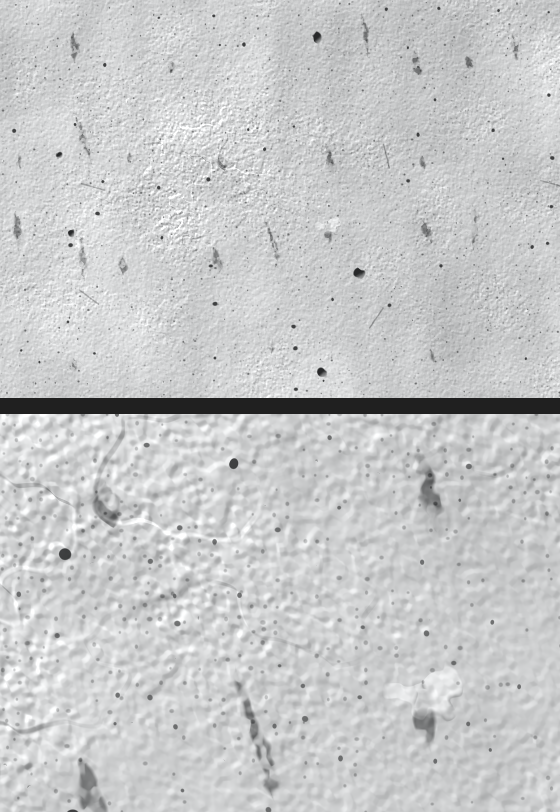
Top, the full canvas; bottom, a detail of the centre.
Write a WebGL 2 fragment shader that draws this texture.

```glsl
#version 300 es
precision highp float;
uniform vec2 u_resolution;
out vec4 fragColor;

vec3 hash3(vec2 c) {
  vec3 q = fract(c.xyx * vec3(0.1031, 0.1030, 0.0973));
  q += dot(q, q.yxz + 33.33);
  return fract((q.xxy + q.yzz) * q.zyx);
}

// Smooth cellular noise: random cell values blended by distance
float cellNoise(vec2 p) {
  vec2 id = floor(p), f = fract(p);
  float sum = 0.0, total = 0.0;
  for (int y = -1; y <= 1; y++)
    for (int x = -1; x <= 1; x++) {
      vec2 o = vec2(x, y);
      vec3 h = hash3(id + o + 70.0);
      vec2 d = o + h.xy - f;
      float w = exp(-5.0 * dot(d, d));
      sum += w * h.z;
      total += w;
    }
  return sum / total;
}

// Surface height: fine grain plus broken flakes where the skin is rough
float height(vec2 p, float rough) {
  float grain = 0.45 * cellNoise(p * 190.0) + 0.4 * cellNoise(p * 85.0 + 9.0);
  float outline = cellNoise(p * vec2(9.0, 13.0)) + 0.35 * cellNoise(p * 42.0);
  return grain + 0.35 * rough * smoothstep(0.66, 0.70, outline);
}

// Scattered round holes: x = coverage, y = position across the hole
vec2 pits(vec2 p, float cells, float share, float radius, float blur) {
  vec2 g = p * cells, id = floor(g);
  vec3 h = hash3(id + cells * 3.0), k = hash3(id + cells * 7.0);
  vec2 d = (fract(g) - 0.25 - 0.5 * h.xy) / cells;
  d.x *= 0.8 + 0.5 * k.y;
  float r = radius * mix(0.5, 1.0, k.x);
  float cover = 1.0 - smoothstep(r - blur, r + blur, length(d));
  return vec2(cover * step(h.z, share), dot(d, vec2(0.6, -0.8)) / r);
}

// Upright, slightly tilted lens-shaped stains
float smears(vec2 p, float blur) {
  vec2 size = vec2(0.125, 0.25), g = p / size, id = floor(g);
  vec3 h = hash3(id + 31.0), k = hash3(id + 57.0);
  vec2 d = (fract(g) - 0.3 - 0.4 * h.xy) * size;
  d.x += d.y * (k.x * 0.4 - 0.05);
  float t = d.y / mix(0.014, 0.06, k.y * k.y);
  float w = mix(0.004, 0.011, k.z) * (1.0 - t * t);
  return step(h.z, 0.42) * (1.0 - smoothstep(-blur, blur, abs(d.x) - w));
}

// Rare straight hairline scratches
float scratches(vec2 p, float blur) {
  vec2 g = p * 2.6, id = floor(g);
  vec3 h = hash3(id + 83.0);
  vec2 d = (fract(g) - 0.3 - 0.4 * h.xy) / 2.6;
  float a = h.x * 5.0 - 1.0;
  vec2 dir = vec2(cos(a), sin(a));
  float along = max(abs(dot(d, dir)) - 0.03, 0.0);
  float across = dot(d, vec2(-dir.y, dir.x));
  return step(h.z, 0.25) * (1.0 - smoothstep(0.0, 0.001 + blur, length(vec2(along, across))));
}

void main() {
  vec2 p = gl_FragCoord.xy / u_resolution.y;
  float px = 1.0 / u_resolution.y;

  // Rough zones, strongest in a slanted band left of the middle
  vec2 q = p - vec2(0.52, 0.55);
  q = vec2(q.x * 0.9 + q.y * 0.4, q.y * 0.9 - q.x * 0.4);
  float rough = exp(-dot(q * q, vec2(7.0, 28.0)));
  rough *= smoothstep(0.25, 0.65, cellNoise(p * 6.0 + 4.0));
  rough += 0.4 * smoothstep(0.6, 0.85, cellNoise(p * 8.0 + 20.0));

  // Clouds and faint vertical streaks
  float g = 0.815;
  g += 0.10 * (cellNoise(p * 3.2 + 2.0) - 0.5);
  g += 0.06 * (cellNoise(p * 10.0 + 5.0) - 0.5);
  g += 0.04 * (cellNoise(p * vec2(26.0, 3.0)) - 0.5);
  g += 0.03 * rough;

  // Relief lit from the upper left
  float slope = height(p, rough) - height(p + vec2(-0.0028, 0.0036), rough);
  g += slope * (0.21 + 0.32 * rough);

  // Irregular outlines for stains and holes
  vec2 warp = vec2(cellNoise(p * 75.0), cellNoise(p * 75.0 + 40.0)) - 0.5;
  float mottle = smoothstep(0.25, 0.65, cellNoise(p * vec2(150.0, 110.0) + 8.0));
  g -= smears(p + warp * 0.009, 0.0015 + px) * (0.08 + 0.24 * mottle);
  g -= 0.22 * scratches(p + warp * 0.001, px);

  // Pale chips with a shaded lower edge
  vec2 chip = pits(p + warp * 0.03, 3.3, 0.16, 0.022, 0.002);
  g += chip.x * mix(0.09, -0.12, smoothstep(0.5, 1.0, chip.y));

  // Holes from dust-sized specks to large bubbles
  vec2 speck = pits(p, 92.0, 0.12 + 0.35 * rough, 0.0019, px);
  vec2 small = pits(p + warp * 0.001, 38.0, 0.17, 0.0025, px * 0.8);
  vec2 medium = pits(p + warp * 0.002, 14.0, 0.19, 0.0052, px * 0.8);
  vec2 large = pits(p + warp * 0.007, 4.1, 0.27, 0.0145, px);
  g -= 0.20 * speck.x;
  g = mix(g, 0.36, small.x * 0.85);
  g = mix(g, 0.20, medium.x * 0.92);
  g = mix(g, mix(0.16, 0.58, smoothstep(-0.1, 0.9, large.y)), large.x);

  fragColor = vec4(clamp(vec3(g) + vec3(-0.004, 0.001, 0.004), 0.0, 1.0), 1.0);
}
```
